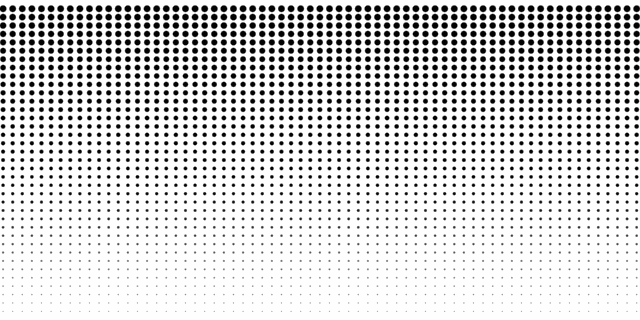
Reproduce this pattern procedurally as a Shadertoy shader.

```glsl
// Halftone fade: a square-set grid of black dots shrinking from top to bottom on white.
#define COLUMN_PITCH 0.0300   // lengths are in canvas heights
#define FIRST_COLUMN 0.0096
#define ROW_PITCH    0.02627
#define TOP_ROW      0.9727
#define ROW_COUNT    37.0
#define TOP_RADIUS   0.0104
#define LOW_RADIUS   0.0013
#define LOW_INK      0.45     // ink strength of the smallest dots
#define EDGE_PIXELS  1.3

const vec3 PAPER = vec3(0.995);
const vec3 INK = vec3(0.01);

// Coverage of a disc with a smoothed rim
float disc(vec2 offset, float radius, float edge) {
    return clamp(0.5 + (radius - length(offset)) / edge, 0.0, 1.0);
}

void mainImage(out vec4 fragColor, in vec2 fragCoord) {
    vec2 p = fragCoord / iResolution.y;
    float edge = EDGE_PIXELS / iResolution.y;

    // Nearest dot, with rows counted down from the top
    vec2 pitch = vec2(COLUMN_PITCH, ROW_PITCH);
    vec2 grid = vec2(p.x - FIRST_COLUMN, TOP_ROW - p.y) / pitch;
    vec2 cell = floor(grid + 0.5);
    cell.y = clamp(cell.y, 0.0, ROW_COUNT - 1.0);
    vec2 offset = (grid - cell) * pitch;

    // Size and ink strength fall off by row
    float fall = cell.y / (ROW_COUNT - 1.0);
    float radius = mix(TOP_RADIUS, LOW_RADIUS, fall);
    float strength = mix(LOW_INK, 1.0, smoothstep(0.0, 0.45, 1.0 - fall));

    float ink = disc(offset, radius, edge) * strength;
    fragColor = vec4(mix(PAPER, INK, ink), 1.0);
}
```
